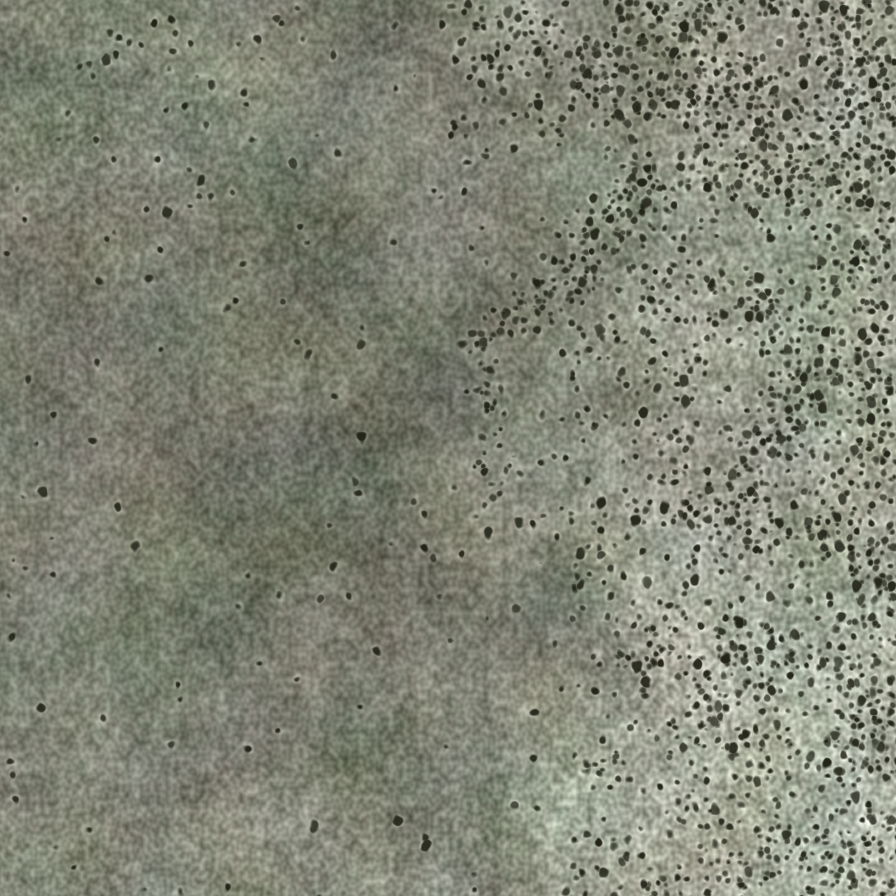
Reproduce this texture procedurally as a Shadertoy shader.

```glsl
// Weathered grey-green stone: cloudy gradient noise and fine grain over a
// tone that brightens to the right, pitted by scattered dark irregular holes.
// Pits are jittered cell points, kept or dropped by a painted density field.

// Integer hash of a lattice point, two values in 0..1.
vec2 hash2(vec2 p) {
    uvec2 v = uvec2(ivec2(floor(p)) + 4096) * 1664525u + 1013904223u;
    v.x += v.y * 1664525u;
    v.y += v.x * 1664525u;
    v ^= v >> 16u;
    v.x += v.y * 1664525u;
    v.y += v.x * 1664525u;
    v ^= v >> 16u;
    return vec2(v & 65535u) / 65535.0;
}

float corner(vec2 cell, vec2 offset) {
    float angle = 6.2832 * hash2(cell).x;
    return dot(vec2(cos(angle), sin(angle)), offset);
}

float gradientNoise(vec2 p) {
    vec2 i = floor(p), f = p - i;
    vec2 u = f * f * f * (f * (f * 6.0 - 15.0) + 10.0);
    vec2 e = vec2(1, 0);
    return mix(mix(corner(i, f), corner(i + e, f - e), u.x),
               mix(corner(i + e.yx, f - e.yx), corner(i + 1.0, f - 1.0), u.x), u.y);
}

float clouds(vec2 p) {
    float sum = 0.0, weight = 1.0;
    for (int k = 0; k < 4; k++) {
        sum += weight * gradientNoise(p);
        p = mat2(1.6, 1.2, -1.2, 1.6) * p + 17.3;
        weight *= 0.55;
    }
    return sum;
}

float segmentDistance(vec2 p, vec2 a, vec2 b) {
    vec2 d = b - a;
    return length(p - a - d * clamp(dot(p - a, d) / dot(d, d), 0.0, 1.0));
}

float spot(vec2 p, vec2 center, float radius) {
    vec2 d = (p - center) / radius;
    return exp(-dot(d, d));
}

// Chance of a pit: crowded right side and top, and a crooked diagonal vein.
float pitDensity(vec2 p) {
    float clump = gradientNoise(p * 13.0 + 5.0);
    float field = 0.62 * smoothstep(0.56, 0.9, p.x + 0.12 * clump);
    field += 0.5 * smoothstep(0.77, 0.95, p.y) * smoothstep(0.42, 0.62, p.x);
    field += 0.1 * spot(p, vec2(0.2, 0.88), 0.13);
    field *= clamp(0.8 + 1.5 * clump, 0.15, 1.5);
    float vein = min(segmentDistance(p, vec2(0.53, 0.62), vec2(0.64, 0.68)),
                     segmentDistance(p, vec2(0.64, 0.68), vec2(0.71, 0.80)));
    vein = min(vein, 0.01 + segmentDistance(p, vec2(0.54, 0.62), vec2(0.55, 0.43)));
    return 0.018 + field + 0.75 * smoothstep(0.04, 0.005, vein);
}

// x: darkness of the holes, y: pale worn rim around them.
vec2 pits(vec2 p, float cells, float seed) {
    vec2 result = vec2(0);
    vec2 home = floor(p * cells);
    float soft = 0.0013 + 0.6 / iResolution.y;
    float ragged = 0.0035 * gradientNoise(p * 125.0 + seed);
    for (int y = -1; y <= 1; y++)
    for (int x = -1; x <= 1; x++) {
        vec2 cell = home + vec2(x, y);
        vec2 traits = hash2(cell + seed + 300.0);
        vec2 center = (cell + 0.1 + 0.8 * hash2(cell + seed)) / cells;
        if (traits.x > pitDensity(center)) continue;
        float radius = mix(0.17, 0.37, traits.y * traits.y) / cells;
        vec2 d = p - center;
        d.x *= 0.85 + 0.4 * traits.y;
        float edge = length(d) + ragged - radius;
        float depth = 0.65 + 0.35 * hash2(cell + seed + 700.0).x;
        result.x = max(result.x, depth * smoothstep(soft, -soft, edge));
        result.y = max(result.y, smoothstep(0.007, 0.001, edge));
    }
    return result;
}

void mainImage(out vec4 fragColor, in vec2 fragCoord) {
    vec2 uv = fragCoord / iResolution.xy;

    // Broad light and dark zones.
    float mottling = clouds(uv * 6.0 + 2.0);
    float pale = smoothstep(0.35, 1.0, uv.x + 0.12 * mottling);
    pale += 0.55 * spot(uv, vec2(0.82, 0.2), 0.16);
    pale += 0.3 * spot(uv, vec2(0.15, 0.86), 0.15);
    pale += 0.35 * smoothstep(0.25, 0.0, uv.y);
    pale -= 0.3 * spot(uv, vec2(0.36, 0.58), 0.2);
    pale -= 0.35 * spot(uv, vec2(0.58, 0.31), 0.08);
    float tone = 0.475 + 0.135 * pale + 0.1 * mottling;

    // Grain, harsher where the stone is pale.
    float grain = 0.17 * gradientNoise(uv * vec2(180, 160))
                + 0.15 * gradientNoise(uv * vec2(95, 80) + 31.0)
                + 0.09 * gradientNoise(uv * 30.0 + 9.0);
    tone += grain * (0.85 + 0.4 * clamp(pale, 0.0, 1.3));

    // Faint green, rosy and bluish stains.
    float stain = clouds(uv * 5.0 + 40.0) + 0.5 * gradientNoise(uv * 70.0 + 60.0);
    float blue = gradientNoise(uv * 9.0 + 80.0);
    vec3 color = tone + vec3(-0.004, 0.008, -0.05);
    color += stain * vec3(0.022, -0.012, 0.006) + blue * vec3(-0.01, 0.0, 0.03);

    // Large and small pits with worn rims.
    vec2 holes = max(pits(uv, 56.0, 11.0), pits(uv, 88.0, 137.0));
    color += 0.075 * holes.y * (1.0 - holes.x);
    color = mix(color, vec3(0.13, 0.14, 0.09), holes.x);

    fragColor = vec4(clamp(color, 0.0, 1.0), 1.0);
}
```
